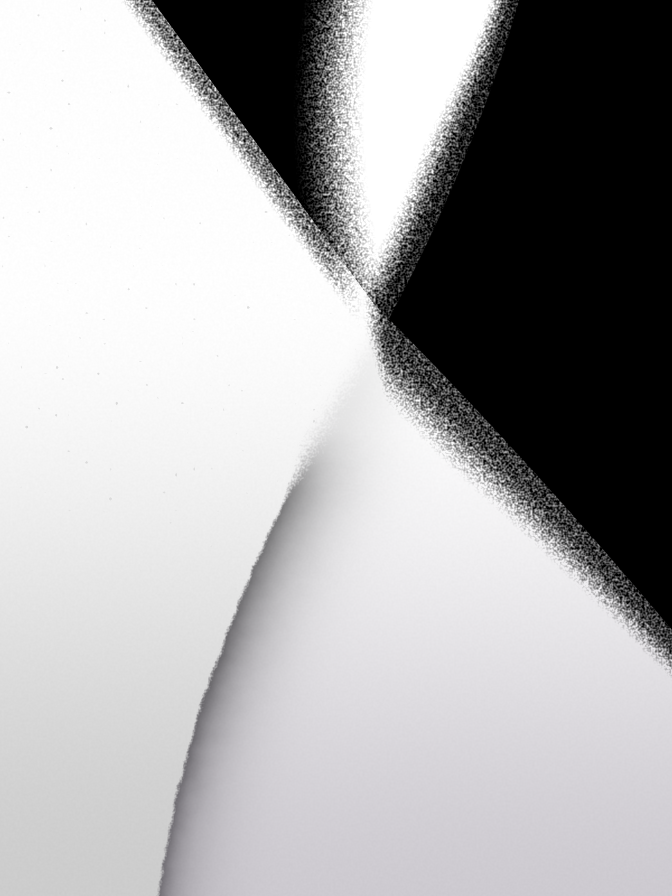
Give the GLSL for this background, as a Shadertoy shader.

```glsl
// Powdery white sheets crossing a black void, with a stippled light beam and a soft fold shadow.

#define GRAIN_SCALE 400.0
#define GRAIN_AMOUNT 0.62
#define CROSSING vec2(0.4167, 0.6615)
#define BEAM_FOOT vec2(0.436, 0.648)
#define BEAM_LEFT_WIDTH 0.080
#define FOLD_FOOT 0.176
#define FOLD_JITTER 0.0022
#define SHADOW_DEPTH 0.42
#define VOID_COLOR vec3(0.0)
#define COOL_TINT vec3(0.0, 0.06, -0.06)

vec2 hashGradient(vec2 cell) {
    vec3 h = fract(cell.xyx * vec3(0.1031, 0.1030, 0.0973));
    h += dot(h, h.yzx + 33.33);
    float angle = 6.2832 * fract((h.x + h.y) * h.z);
    return vec2(cos(angle), sin(angle));
}

float gradientNoise(vec2 p) {
    vec2 i = floor(p), f = fract(p);
    vec2 u = f * f * f * (f * (f * 6.0 - 15.0) + 10.0);
    vec2 k = vec2(0.0, 1.0);
    float a = dot(hashGradient(i), f);
    float b = dot(hashGradient(i + k.yx), f - k.yx);
    float c = dot(hashGradient(i + k.xy), f - k.xy);
    float d = dot(hashGradient(i + k.yy), f - k.yy);
    return mix(mix(a, b, u.x), mix(c, d, u.x), u.y);
}

// Rotated octaves keep the powder free of grid lines.
float powder(vec2 p) {
    const mat2 turn = mat2(0.8, 0.6, -0.6, 0.8);
    float sum = 0.0, weight = 1.0;
    for (int i = 0; i < 3; i++) {
        sum += weight * gradientNoise(p * GRAIN_SCALE * weight + 17.3);
        p = turn * p;
        weight *= 0.6;
    }
    return sum;
}

// Speckles a tone; pure black and pure white stay clean.
float stipple(float tone, float grain) {
    float t = clamp(tone, 0.0, 1.0);
    return clamp(t + 2.0 * GRAIN_AMOUNT * grain * sqrt(t * (1.0 - t)), 0.0, 1.0);
}

// Height of the diagonal rim, steeper on its left half.
float rimHeight(float x) {
    float d = x - CROSSING.x;
    return CROSSING.y - (d < 0.0 ? 1.37 * d : d + 0.28 * d * d);
}

// Beam: grainy on the left, hard outer line on the right.
float beam(vec2 p, float grain, float px) {
    float t = p.y - BEAM_FOOT.y;
    float leftMid = 0.367 + 0.75 * (p.y - 0.87) * (p.y - 0.87);
    float rightEdge = BEAM_FOOT.x + 0.53 * t - 0.35 * t * t;
    float inside = rightEdge - p.x;
    float rightWidth = 0.052 - 0.018 * smoothstep(0.82, 1.0, p.y);
    float left = smoothstep(-0.5, 0.5, (p.x - leftMid) / BEAM_LEFT_WIDTH);
    float right = mix(0.14, 1.0, smoothstep(0.2, 1.0, inside / rightWidth));
    return stipple(left * right, grain) * smoothstep(-px, px, inside);
}

// Two pale sheets, the left one lying over the right and shading it.
vec3 sheets(vec2 p, float grain) {
    float upper = smoothstep(0.43, 0.53, p.y);
    float foldX = FOLD_FOOT + p.y * (0.15 + 0.39 * p.y);
    foldX += FOLD_JITTER * (gradientNoise(p * 70.0) + gradientNoise(p * 24.0));
    float side = p.x - foldX;

    float leftTone = mix(0.80, 0.995, smoothstep(-0.02, 0.70, p.y));
    float rightTone = mix(0.80, 0.995, smoothstep(-0.05, 0.62, p.y));

    float away = max(side, 0.0);
    float depth = SHADOW_DEPTH * mix(0.72, 1.0, smoothstep(0.0, 0.3, p.y));
    depth *= mix(1.0, 0.14, upper);
    float reach = mix(0.018, 0.034, smoothstep(0.0, 0.42, p.y));
    float shade = depth * exp(-away / reach);
    shade += 0.08 * exp(-away * away / 0.005) * smoothstep(0.66, 0.48, p.y);

    float softness = mix(0.0028, 0.022, upper);
    float over = smoothstep(-softness, softness, side + grain * softness * 0.7);
    float specks = smoothstep(0.48, 0.64, gradientNoise(p * 150.0 + 5.0));
    leftTone -= 0.12 * specks * smoothstep(0.30, 0.55, p.y);

    float tone = mix(leftTone, rightTone, over);
    vec3 color = tone - (1.0 - tone) * COOL_TINT * over;
    return color - shade * over + grain * 0.010;
}

// Dark powder beneath the rim, thinning out at the crossing.
float rimPowder(float x, float depth, float grain) {
    float right = smoothstep(0.405, 0.435, x);
    float left = 1.0 - smoothstep(0.355, 0.405, x);
    float width = mix(0.050, 0.098 - 0.16 * max(x - 0.50, 0.0), right);
    float strength = max(0.55 * left, 0.76 * right);
    float fade = 1.0 - smoothstep(0.25, 1.0, depth / width);
    return stipple(1.0 - strength * fade, grain);
}

void mainImage(out vec4 fragColor, in vec2 fragCoord) {
    vec2 p = fragCoord / iResolution.xy * vec2(0.75, 1.0);
    float px = 1.0 / iResolution.y;
    float grain = powder(p);

    float depth = rimHeight(p.x) - p.y;
    vec3 sky = mix(VOID_COLOR, vec3(1.0), beam(p, grain, px));
    vec3 ground = sheets(p, grain) * rimPowder(p.x, max(depth, 0.0), grain);
    vec3 color = mix(sky, ground, smoothstep(-px, px, depth));
    fragColor = vec4(clamp(color, 0.0, 1.0), 1.0);
}
```
